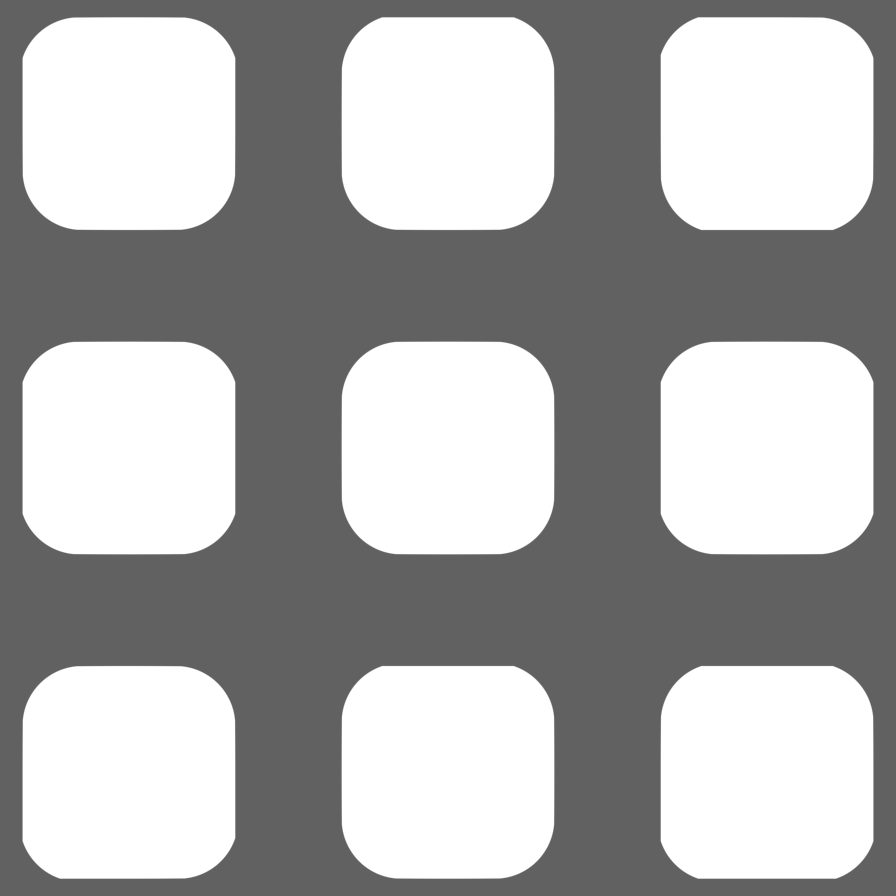
A Shadertoy shader for this pattern:

```glsl
float hash(vec2 p) {
    return fract(sin(dot(p, vec2(127.1, 311.7))) * 43758.5453);
}

// Signed distance to a square whose rounded corners meet some edges at a kink
float roughTile(vec2 p, vec2 cell) {
    vec2 corner = vec2(p.x < 0.0 ? -1.0 : 1.0, p.y < 0.0 ? -1.0 : 1.0);

    // Outer columns kink at the sides, outer rows irregularly at top and bottom
    float sideKink = abs(cell.x) * step(-0.5, cell.y * corner.y);
    float flatKink = abs(cell.y) * step(0.45, hash(cell * 3.0 + corner));
    vec2 kink = vec2(sideKink, flatKink);

    // Edges without a kink bow slightly inwards near the corner
    vec2 q = abs(p) - 0.1187;
    vec2 along = abs(p.yx) / 0.1187;
    vec2 edge = q + 0.001 * (1.0 - kink) * along * along;

    float radius = 0.0664;
    vec2 fromCentre = max(q + radius - 0.0034 * kink, 0.0);
    return max(max(edge.x, edge.y), length(fromCentre) - radius);
}

void mainImage(out vec4 fragColor, in vec2 fragCoord) {
    vec2 p = (fragCoord - 0.5 * iResolution.xy) / iResolution.y;

    // Three by three grid around the middle
    vec2 pitch = vec2(0.3561, 0.362);
    vec2 cell = round(p / pitch);
    float d = roughTile(p - cell * pitch, cell);

    float pixel = 1.0 / iResolution.y;
    float tile = 1.0 - smoothstep(-0.8 * pixel, 0.8 * pixel, d);
    fragColor = vec4(mix(vec3(0.38), vec3(1.0), tile), 1.0);
}
```
